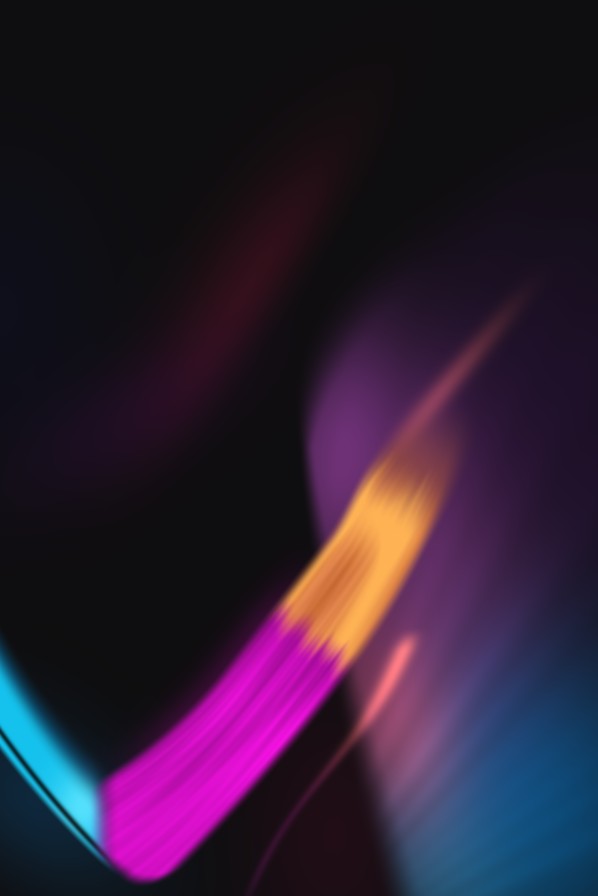
This background is drawn by a Shadertoy shader. Its source:

```glsl
// A bent ribbon of light (cyan, magenta, orange) over dark, blurred colour glows.
// The ribbon lives in a rotated frame: s runs along it and t across it, each edge
// is a curve t(s), and stretched gradient noise draws the silky strands.

const vec2 RIBBON_ORIGIN = vec2(0.22, 0.12);
const vec2 RIBBON_DIR = vec2(0.612, 0.791);
const vec3 BLACK = vec3(0.055, 0.052, 0.058);
const vec3 CYAN = vec3(0.08, 0.76, 0.93);
const vec3 MAGENTA = vec3(0.83, 0.06, 0.77);
const vec3 ORANGE = vec3(0.85, 0.48, 0.27);
const vec3 GOLD = vec3(1.0, 0.70, 0.33);
const vec3 EMBER = vec3(0.56, 0.28, 0.26);

vec2 hashGradient(vec2 cell) {
    vec2 h = vec2(dot(cell, vec2(127.1, 311.7)), dot(cell, vec2(269.5, 183.3)));
    return 2.0 * fract(sin(h) * 43758.5) - 1.0;
}

float gradientNoise(vec2 p) {
    vec2 i = floor(p), f = fract(p);
    vec2 w = f * f * f * (f * (6.0 * f - 15.0) + 10.0);
    vec2 e = vec2(1.0, 0.0);
    float a = dot(hashGradient(i), f);
    float b = dot(hashGradient(i + e.xy), f - e.xy);
    float c = dot(hashGradient(i + e.yx), f - e.yx);
    float d = dot(hashGradient(i + e.xx), f - e.xx);
    return mix(mix(a, b, w.x), mix(c, d, w.x), w.y);
}

// Soft elliptical spot, tilted by an angle.
float glow(vec2 p, vec2 center, vec2 radius, float angle) {
    float c = cos(angle), s = sin(angle);
    vec2 q = mat2(c, -s, s, c) * (p - center) / radius;
    return exp(-dot(q, q));
}

// Soft line: 1 at offset 0, falling off over the width.
float streak(float offset, float width) {
    return exp(-offset * offset / (width * width));
}

// Band between two edges, each with its own softness.
float band(float x, float low, float high, float softLow, float softHigh) {
    return smoothstep(low - softLow, low + softLow, x)
         * (1.0 - smoothstep(high - softHigh, high + softHigh, x));
}

vec3 backdrop(vec2 p) {
    vec3 color = BLACK;
    // Faint red, violet and blue haze on the left
    float redSide = 1.0 - smoothstep(-0.05, 0.06, dot(p - vec2(0.45, 1.0), vec2(0.85, -0.53)));
    color += vec3(0.15, 0.01, 0.045) * redSide * glow(p, vec2(0.44, 1.02), vec2(0.26, 0.10), 1.0);
    color += vec3(0.055, 0.0, 0.065) * glow(p, vec2(0.22, 0.80), vec2(0.23, 0.09), 0.55);
    color += vec3(0.0, 0.005, 0.045) * glow(p, vec2(0.0, 0.98), vec2(0.18, 0.26), 0.0);
    color += vec3(0.07, 0.0, 0.025) * glow(p, vec2(0.56, 0.10), vec2(0.14, 0.22), 0.0);

    // Curtain of light on the right, behind a curved left edge
    float below = max(0.75 - p.y, 0.0), above = max(p.y - 0.75, 0.0);
    float edge = 0.513 + 0.16 * pow(below / 0.75, 1.3) + 1.5 * above * above;
    float soft = 0.014 + 0.035 * below + 0.22 * above;
    float curtain = smoothstep(edge - soft, edge + soft, p.x);
    vec3 light = vec3(0.29, 0.11, 0.31) * glow(p, vec2(0.56, 0.76), vec2(0.17, 0.21), -0.3);
    light += vec3(0.26, 0.10, 0.24) * glow(p, vec2(0.72, 0.50), vec2(0.17, 0.25), 0.15);
    light += vec3(0.40, 0.11, 0.12) * glow(p, vec2(0.67, 0.27), vec2(0.10, 0.17), 0.2);
    light += vec3(-0.02, 0.24, 0.41) * glow(p, vec2(0.88, 0.15), vec2(0.27, 0.25), 0.4);
    light += vec3(0.06, 0.13, 0.14) * glow(p, vec2(0.73, 0.02), vec2(0.13, 0.13), 0.0);
    light += vec3(0.06, 0.01, 0.10) * glow(p, vec2(0.92, 0.80), vec2(0.30, 0.38), 0.0);
    float ray = gradientNoise(vec2(atan(p.y + 0.2, p.x - 0.4) * 14.0, 2.0));
    return color + curtain * light * (1.0 + 0.22 * ray);
}

// Cyan tail on the left with dark threads near its lower edge.
vec3 addTail(vec3 color, vec2 p) {
    float top = 0.426 - 1.75 * p.x + 2.4 * p.x * p.x;
    float bottom = 0.25 - 1.3 * p.x + 1.1 * p.x * p.x;
    float end = 1.0 - smoothstep(0.15, 0.20, p.x);
    color += vec3(0.0, 0.10, 0.17) * glow(p, vec2(0.06, 0.16), vec2(0.12, 0.20), 0.9);
    float body = band(p.y, bottom, top - 0.02, 0.010, 0.055) * end;
    float thread = streak(p.y - bottom - 0.026 + 0.08 * p.x, 0.008);
    float height = clamp((p.y - bottom) / (top - bottom), 0.0, 1.0);
    vec3 tint = mix(CYAN, vec3(0.03, 0.50, 0.74), smoothstep(0.65, 1.0, height));
    tint += vec3(0.25, 0.12, 0.06) * glow(p, vec2(0.14, 0.15), vec2(0.05, 0.06), 0.0);
    return mix(color, tint * (1.0 - 0.8 * thread), body);
}

vec3 addRibbon(vec3 color, vec2 p) {
    vec2 rel = p - RIBBON_ORIGIN;
    float s = dot(rel, RIBBON_DIR);
    float t = dot(rel, vec2(RIBBON_DIR.y, -RIBBON_DIR.x));
    float bend = max(1.0 - s / 0.3, 0.0);
    float left = -0.028 - 0.065 * bend * bend - 0.018 * smoothstep(0.58, 0.72, s);
    float right = 0.127 - (s > 0.38 ? 0.35 : 0.16) * (s - 0.38) * (s - 0.38);
    float across = (t - left) / max(right - left, 0.01);
    float strands = gradientNoise(vec2(s * 3.0, across * 7.0))
                  + 0.5 * gradientNoise(vec2(s * 5.0 + 9.0, across * 19.0));

    // Magenta, then orange with golden folds, then a fading ember
    vec3 tint = MAGENTA * (1.0 + 0.25 * strands - 0.12 * smoothstep(0.25, 0.42, s));
    vec3 warm = ORANGE + 0.14 * strands;
    float fold = streak(across - 0.77 + 0.5 * (s - 0.5), 0.17) + 0.8 * streak(across - 0.04, 0.08);
    warm = mix(warm, GOLD, clamp(fold + glow(vec2(s, t), vec2(0.66, 0.01), vec2(0.06), 0.0), 0.0, 1.0));
    tint = mix(tint, warm, smoothstep(0.395, 0.46, s + 0.035 * strands));
    tint = mix(tint, EMBER, smoothstep(0.66, 0.78, s + 0.03 * strands));

    float cap = smoothstep(-0.085, -0.055, s - 15.0 * pow(max(t - 0.05, 0.0), 2.0));
    float soft = 0.012 + 0.012 * smoothstep(0.65, 0.85, s);
    float body = band(t, left, right, soft, soft) * cap * smoothstep(0.145, 0.20, p.x);
    body *= 1.0 - smoothstep(0.71, 0.91, s);
    color += vec3(0.16, 0.0, 0.14) * streak(t - left, 0.035) * band(s, 0.1, 0.48, 0.1, 0.1);
    color = mix(color, tint, body);

    // Long streak leaving the upper end
    float trail = streak(t + 0.035 - 0.04 * (s - 0.85), 0.019) * band(s, 0.82, 1.03, 0.09, 0.16);
    return color + vec3(0.30, 0.13, 0.08) * trail;
}

// Thin filament below the ribbon, orange at its tip and violet at its foot.
vec3 addFilament(vec3 color, vec2 p) {
    float offset = p.x - 0.415 - 0.63 * p.y + 0.012 * sin(p.y * 15.0);
    float rise = smoothstep(0.12, 0.42, p.y);
    float line = streak(offset, mix(0.008, 0.017, rise)) * band(p.y, 0.0, 0.43, 0.06, 0.022);
    vec3 tint = mix(vec3(0.20, 0.03, 0.19), vec3(0.60, 0.30, 0.13), rise);
    return color + tint * line * mix(0.55, 0.85, rise);
}

void mainImage(out vec4 fragColor, in vec2 fragCoord) {
    vec2 p = fragCoord / iResolution.xy * vec2(1.0, 1.5);
    vec3 color = addFilament(backdrop(p), p);
    color = addRibbon(addTail(color, p), p);
    fragColor = vec4(clamp(color, 0.0, 1.0), 1.0);
}
```
